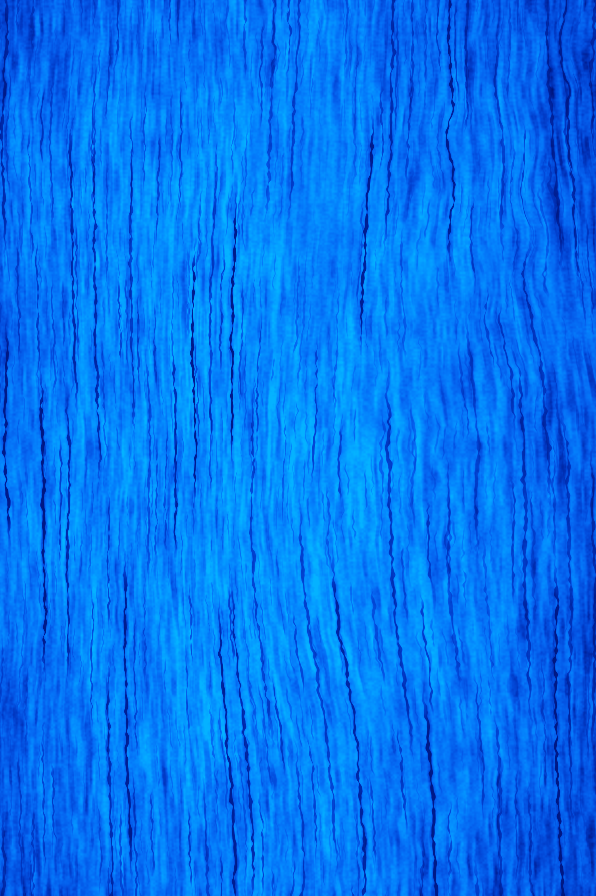
Write a WebGL 1 fragment shader that draws this texture.

```glsl
precision highp float;
// Weathered blue timber: vertical grain bent by slow noise, split by dark cracks.
// Stretched value noise makes the fibres, jittered columns of tapered segments make
// the cracks, and one tone value (the green channel) drives the whole colour ramp.

uniform vec2 u_resolution;

float hash(vec2 p) {
  return fract(sin(dot(p, vec2(127.1, 311.7))) * 43758.545);
}

float noise(vec2 p) {
  vec2 cell = floor(p);
  vec2 f = fract(p);
  f = f * f * (3.0 - 2.0 * f);
  float low = mix(hash(cell), hash(cell + vec2(1.0, 0.0)), f.x);
  float high = mix(hash(cell + vec2(0.0, 1.0)), hash(cell + vec2(1.0, 1.0)), f.x);
  return mix(low, high, f.y);
}

// Noise centred on zero
float wave(vec2 p) {
  return noise(p) - 0.5;
}

// Sideways bend of the grain; roughness adds the short, knotty wiggles
float grainBend(vec2 p, float roughness) {
  float bend = 0.060 * wave(p * vec2(3.0, 2.2) + 4.0);
  bend += 0.012 * wave(p * vec2(9.0, 6.0) + 17.0);
  bend += 0.010 * roughness * wave(p * vec2(22.0, 19.0) + 31.0);
  return bend + 0.0025 * wave(p * vec2(45.0, 48.0) + 53.0);
}

// Tapered vertical cracks: one possible segment per cell of size spacing x span
float cracks(vec2 p, float spacing, float span, float halfWidth, float density, float seed, float pixel) {
  float column = floor(p.x / spacing);
  float ink = 0.0;
  for (int i = -1; i <= 1; i++) {
    float id = column + float(i);
    float y = p.y / span + hash(vec2(id, seed)) * 7.0;
    vec2 key = vec2(id + seed * 3.0, floor(y) + seed);
    float reach = mix(0.24, 0.49, hash(key + 5.3));
    float middle = mix(reach, 1.0 - reach, hash(key + 9.1));
    float taper = 1.0 - abs(fract(y) - middle) / reach;
    float body = smoothstep(0.0, 0.35, taper);
    float center = (id + mix(0.15, 0.85, hash(key + 2.7))) * spacing;
    center += 0.0020 * wave(vec2(p.y * 50.0, id + seed));
    center += 0.0022 * wave(vec2(p.y * 170.0, id + seed));
    float ragged = 0.25 + 1.4 * noise(vec2(p.y * 190.0, id * 1.7 + seed));
    float width = halfWidth * ragged * mix(0.6, 1.0, body);
    float line = 1.0 - smoothstep(width - pixel, width + pixel, abs(p.x - center));
    float present = step(hash(key + 13.9), density);
    float depth = mix(0.5, 1.0, hash(key + 21.0));
    ink = max(ink, line * body * present * depth);
  }
  return ink;
}

// Fine streaks along the grain, with sparse dark pores
float fibres(vec2 p) {
  float streak = 0.15 * wave(p * vec2(170.0, 14.0));
  streak += 0.19 * wave(p * vec2(310.0, 38.0) + 40.0);
  streak -= 0.11 * smoothstep(0.62, 0.9, noise(p * vec2(230.0, 30.0) + 60.0));
  return streak + 0.06 * wave(p * vec2(55.0, 5.0) + 80.0);
}

// Soft round patch with value 1 at its centre
float patchAt(vec2 p, vec2 center, vec2 size) {
  vec2 d = (p - center) / size;
  return exp(-dot(d, d));
}

// Deep navy through azure to sky blue
vec3 bluePaint(float tone) {
  float shade = max(0.7 - tone, 0.0);
  return vec3(0.018 * smoothstep(0.15, 0.4, tone), tone, 1.0 - 2.17 * shade * shade * shade);
}

void main() {
  vec2 uv = gl_FragCoord.xy / u_resolution;
  vec2 p = gl_FragCoord.xy / u_resolution.y;
  float pixel = 0.5 / u_resolution.y;

  // Grain space, rougher towards the upper right
  float roughness = 0.15 + smoothstep(0.45, 0.85, uv.x) * smoothstep(0.3, 0.8, uv.y);
  vec2 grain = vec2(p.x + grainBend(p, roughness), p.y);

  // Broad light, blotches and the smooth worn patch
  vec2 away = uv - vec2(0.44, 0.5);
  float tone = 0.614 - 0.76 * away.x * away.x - 0.50 * away.y * away.y;
  tone += 0.07 * wave(p * vec2(6.0, 5.0) + 11.0);
  tone += 0.05 * wave(p * vec2(24.0, 17.0) + 23.0);
  float worn = patchAt(uv, vec2(0.54, 0.76), vec2(0.08, 0.12));
  tone -= 0.07 * worn;

  // Fibres and paint speckle
  tone += fibres(grain) * (1.0 - 0.5 * worn);
  tone += 0.07 * wave(p * 240.0) + 0.06 * wave(p * 430.0 + 7.0);

  // Cracks from hairline to deep
  float hair = cracks(grain, 0.008, 0.060, 0.0007, 0.50, 3.0, pixel);
  float medium = cracks(grain, 0.016, 0.19, 0.0010, 0.60, 11.0, pixel);
  float deep = cracks(grain, 0.029, 0.50, 0.0014, 0.80, 27.0, pixel);
  float shadow = cracks(grain, 0.029, 0.50, 0.0024, 0.80, 27.0, 0.002);
  tone -= 0.06 * shadow;
  tone = mix(tone, 0.24, 0.55 * hair * (1.0 - 0.7 * worn));
  tone = mix(tone, 0.16, 0.80 * medium * (1.0 - 0.6 * worn));
  tone = mix(tone, 0.08, 0.95 * deep);

  gl_FragColor = vec4(bluePaint(clamp(tone, 0.06, 0.70)), 1.0);
}
```
